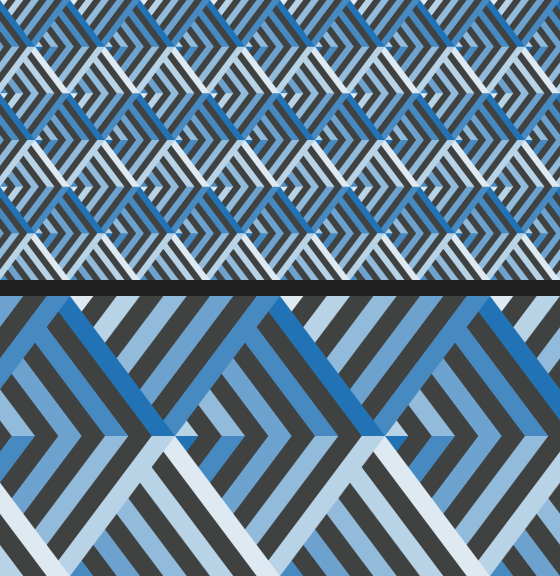
Top, the full canvas; bottom, a detail of the centre.
A WebGL 2 fragment shader for this pattern:

```glsl
#version 300 es
precision highp float;

uniform vec2 u_resolution;
out vec4 fragColor;

const vec3 CHARCOAL = vec3(0.25, 0.26, 0.26);
const vec3 DEEP_BLUE = vec3(0.13, 0.45, 0.71);
const vec3 PALE_BLUE = vec3(0.87, 0.915, 0.95);

// Colour of the striped triangles at a point of the unit canvas
vec3 weave(vec2 uv) {
    vec2 cell = vec2(uv.x * 8.0, (1.0 - uv.y) * 6.0);
    float paleRow = mod(floor(cell.y), 2.0);
    float depth = fract(cell.y);
    float x = cell.x - 0.5 * paleRow;

    // Distance leftward from the right edge of each kind of triangle
    float fromFalling = fract(0.5 * depth - x);
    float fromRising = fract(-0.5 * depth - x);
    bool upright = fromFalling < depth;

    // Nine bands per triangle, coloured and charcoal in turn
    float band = floor(9.0 * (upright ? fromFalling : fromRising));
    if (mod(band, 2.0) > 0.5) return CHARCOAL;

    // Shades step leftward through the ramp, reversed in pale rows
    float shade = 0.5 * band + (upright ? 0.0 : 1.0);
    float tint = shade / 5.0;
    return mix(DEEP_BLUE, PALE_BLUE, mix(tint, 1.0 - tint, paleRow));
}

void main() {
    // Average a 4 by 4 grid of samples for smooth edges
    vec3 color = vec3(0.0);
    for (int j = 0; j < 4; j++) {
        for (int i = 0; i < 4; i++) {
            vec2 offset = (vec2(i, j) + 0.5) / 4.0 - 0.5;
            color += weave((gl_FragCoord.xy + offset) / u_resolution);
        }
    }
    fragColor = vec4(color / 16.0, 1.0);
}
```
